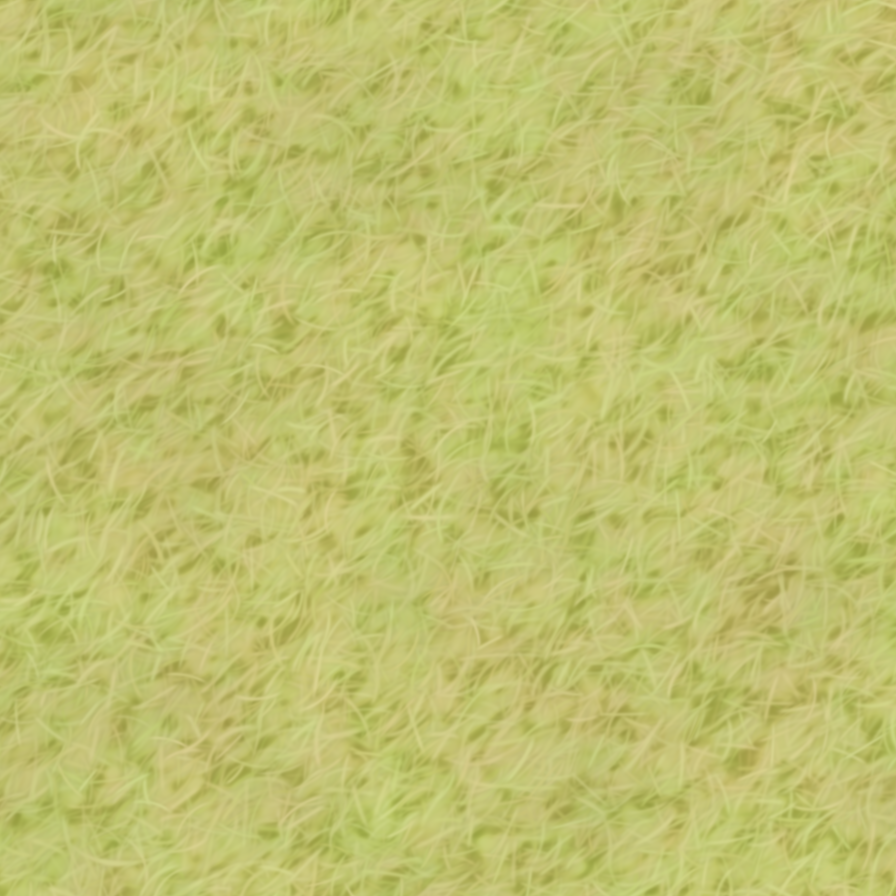
Give the GLSL for this texture, as a WebGL 1 fragment shader.

```glsl
precision highp float;

uniform vec2 u_resolution;

const int LAYERS = 12;
const float BLADE_WIDTH = 0.0029;
const vec3 SHADE = vec3(0.60, 0.61, 0.24);
const vec3 STRAW_GREEN = vec3(0.755, 0.76, 0.40);
const vec3 PALE_STRAW = vec3(0.825, 0.825, 0.545);
const vec3 WARM_SHIFT = vec3(0.055, -0.030, 0.035);

float hash(vec2 p) {
  return fract(sin(dot(p, vec2(127.1, 311.7))) * 43758.5453);
}

float valueNoise(vec2 p) {
  vec2 cell = floor(p);
  vec2 f = fract(p);
  f = f * f * (3.0 - 2.0 * f);
  float low = mix(hash(cell), hash(cell + vec2(1.0, 0.0)), f.x);
  float high = mix(hash(cell + vec2(0.0, 1.0)), hash(cell + vec2(1.0, 1.0)), f.x);
  return mix(low, high, f.y);
}

vec2 rotate(vec2 p, float angle) {
  float c = cos(angle);
  float s = sin(angle);
  return vec2(c * p.x + s * p.y, c * p.y - s * p.x);
}

// Soft curved strand along x that fades out towards both ends
float strandCover(vec2 p, float halfLength, float bend, float width) {
  float across = p.y - bend * (p.x * p.x - 0.3 * halfLength * halfLength);
  across /= width * sqrt(1.0 + 4.0 * bend * bend * p.x * p.x);
  float ends = 1.0 - smoothstep(0.5, 1.0, abs(p.x) / halfLength);
  return exp(-across * across) * ends;
}

// Shade to straw ramp, shifted towards brown or green around hue 0.5
vec3 grassColor(float tone, float hue) {
  vec3 color = mix(SHADE, STRAW_GREEN, clamp(tone * 2.0, 0.0, 1.0));
  color = mix(color, PALE_STRAW, clamp(tone * 2.0 - 1.0, 0.0, 1.0));
  return color + WARM_SHIFT * (clamp(hue, 0.0, 1.0) - 0.5);
}

// One scattered layer of strands painted over the ground below
vec3 paintLayer(vec3 ground, vec2 p, float scale, float tone, float hue, float flow, float seed) {
  vec2 cell = floor(p);
  vec3 color = ground;
  for (int y = -1; y <= 1; y++) {
    for (int x = -1; x <= 1; x++) {
      vec2 id = cell + vec2(float(x), float(y));
      vec2 key = id + seed * 17.3;
      vec2 center = id + vec2(hash(key), hash(key + 3.1));
      float spread = hash(key + 5.7) + hash(key + 9.2) - 1.0;
      float angle = 0.70 + flow + 1.6 * spread;
      float halfLength = mix(0.45, 0.92, hash(key + 13.4));
      float bend = 0.9 * (hash(key + 21.8) - 0.5);
      float width = BLADE_WIDTH * scale * mix(0.75, 1.2, hash(key + 41.3));
      vec2 local = rotate(p - center, angle);

      float halo = strandCover(local, halfLength, bend, width * 2.2);
      float cover = strandCover(local, halfLength, bend, width);
      float opacity = mix(0.4, 0.9, hash(key + 47.5));
      float strandTone = tone + 0.35 * (hash(key + 27.6) - 0.5);
      float strandHue = hue + 0.5 * (hash(key + 33.9) - 0.5);

      color *= 1.0 - 0.022 * halo;
      color = mix(color, grassColor(strandTone, strandHue), opacity * cover);
    }
  }
  return color;
}

void main() {
  vec2 uv = gl_FragCoord.xy / min(u_resolution.x, u_resolution.y);

  // Broad patches of hue, light and leaning direction
  float hue = 0.5 + 0.5 * (valueNoise(uv * 7.0) - 0.5) + 0.8 * (valueNoise(uv * 32.0 + 40.0) - 0.5);
  float light = valueNoise(uv * 9.0 + 12.0) - 0.5;
  float flow = 0.5 * (valueNoise(uv * 3.0 + 5.0) - 0.5);

  // Mottled undergrowth with small dark gaps
  vec2 along = rotate(uv, 0.65);
  float mottle = 0.6 * valueNoise(along * vec2(60.0, 90.0)) + 0.4 * valueNoise(along * vec2(36.0, 48.0) + 70.0);
  mottle = smoothstep(0.12, 0.72, mottle);
  vec3 color = grassColor(0.10 + 0.68 * mottle, hue);

  // Strands from the deepest to the topmost layer
  for (int i = 0; i < LAYERS; i++) {
    float layer = float(i);
    float depth = layer / float(LAYERS - 1);
    float scale = 20.0 + 11.0 * hash(vec2(layer, 2.0));
    float tone = mix(0.46, 0.88, depth) + 0.45 * (mottle - 0.5) * (1.0 - 0.6 * depth);
    vec2 p = uv * scale + layer * vec2(7.37, 3.71);
    color = paintLayer(color, p, scale, tone, hue, flow, layer);
  }

  // Gentle unevenness of light across the lawn
  color *= 1.01 + 0.05 * light;
  gl_FragColor = vec4(color, 1.0);
}
```
